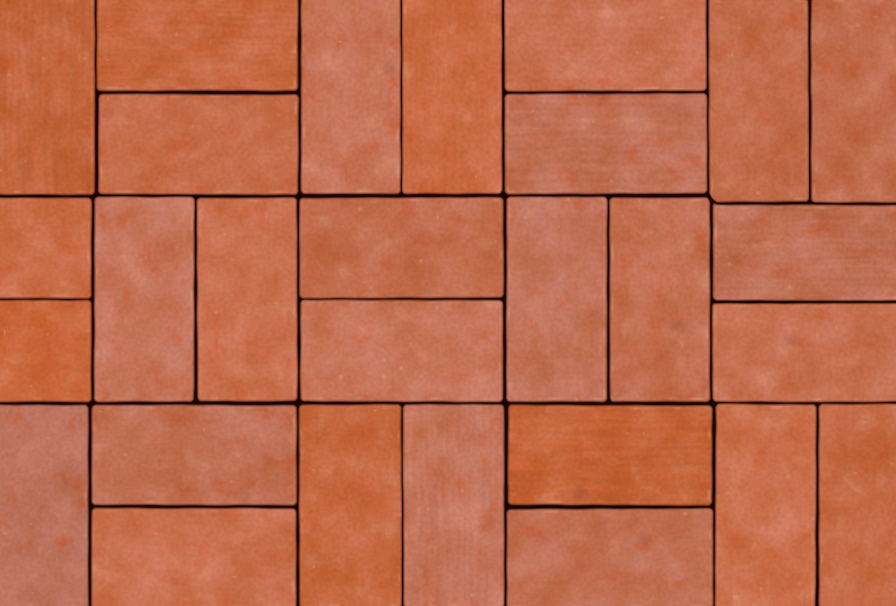
A Shadertoy shader for this pattern:

```glsl
vec2 hash22(vec2 p) {
    vec3 h = fract(p.xyx * vec3(0.1031, 0.103, 0.0973));
    h += dot(h, h.yzx + 33.33);
    return fract((h.xx + h.yz) * h.zy);
}

float gradientNoise(vec2 p) {
    vec2 cell = floor(p), f = fract(p);
    vec2 blend = f * f * f * (f * (f * 6.0 - 15.0) + 10.0);
    vec4 corner;
    for (int i = 0; i < 4; i++) {
        vec2 offset = vec2(i & 1, i >> 1);
        float angle = 6.2832 * hash22(cell + offset + 200.0).x;
        corner[i] = dot(vec2(cos(angle), sin(angle)), f - offset);
    }
    return mix(mix(corner.x, corner.y, blend.x), mix(corner.z, corner.w, blend.x), blend.y);
}

float fbm(vec2 p) {
    float sum = 0.0, amplitude = 1.0;
    for (int i = 0; i < 4; i++) {
        sum += amplitude * gradientNoise(p);
        p = mat2(1.6, 1.2, -1.2, 1.6) * p + 7.3;
        amplitude *= 0.55;
    }
    return sum;
}

float roundedBox(vec2 p, vec2 halfSize, float radius) {
    vec2 d = abs(p) - halfSize + radius;
    return length(max(d, 0.0)) + min(max(d.x, d.y), 0.0) - radius;
}

// Fired clay; q runs along the brick in y
vec3 clay(vec2 q, vec2 id, float warmth) {
    vec2 seed = hash22(id + 31.0);
    vec2 s = q + 9.0 * seed;
    float cloud = fbm(s * 13.0);
    float blotch = fbm(s * vec2(26.0, 19.0) + 40.0);

    float pink = clamp(warmth + 0.4 * cloud, 0.0, 1.0);
    vec3 color = mix(vec3(0.775, 0.38, 0.195), vec3(0.745, 0.46, 0.385), pink);
    color = mix(color, vec3(0.75, 0.335, 0.18), 0.5 * smoothstep(0.05, 0.85, blotch));
    color = mix(color, vec3(0.82, 0.54, 0.42), 0.4 * smoothstep(0.1, 0.85, -blotch));
    color *= 0.98 + 0.06 * seed.y + 0.07 * cloud;

    // Wire-cut striations, pale grit, sooty smudges and grain
    float wave = 0.006 * gradientNoise(s * 12.0);
    float cut = gradientNoise(vec2((s.x + wave) * 130.0, s.y * 7.0));
    color *= 1.0 + 0.06 * cut * smoothstep(0.5, 0.85, seed.x);
    float grit = smoothstep(0.46, 0.62, gradientNoise(s * 70.0));
    color = mix(color, vec3(0.86, 0.6, 0.42), 0.4 * grit);
    float soot = smoothstep(0.42, 0.75, gradientNoise(s * 19.0 + 80.0));
    color = mix(color, vec3(0.5, 0.27, 0.2), 0.3 * soot);
    return color * (1.0 + 0.06 * gradientNoise(s * 150.0));
}

void mainImage(out vec4 fragColor, in vec2 fragCoord) {
    vec2 p = fragCoord / iResolution.y;
    float pixel = 1.0 / iResolution.y;

    // Basket weave: square cells, slightly wider in the lower courses;
    // the course joint sags towards the right
    const float cellSize = 0.342;
    float sag = 0.013 * smoothstep(1.165, 1.185, p.x) * smoothstep(0.45, 0.6, p.y);
    float y = (p.y + 0.007 + sag) / cellSize;
    float row = floor(y);
    float x = (p.x - 0.148 - 0.005 * row) / (0.3435 - 0.0035 * row);
    float column = floor(x);
    vec2 local = cellSize * (vec2(x, y) - vec2(column, row) - 0.5);

    // Each cell holds a pair of bricks, alternately upright and flat
    bool upright = mod(column + row, 2.0) > 0.5;
    vec2 q = upright ? local : local.yx;
    float side = q.x < 0.0 ? -1.0 : 1.0;
    q.x -= side * 0.25 * cellSize;
    vec2 id = vec2(column * 2.0 + 0.5 * side + 20.5, row + 5.0);

    // Hand-laid shift, tilt and size
    vec2 jitter = hash22(id) - 0.5;
    vec2 sizing = hash22(id + 67.0) - 0.5;
    q -= 0.002 * jitter;
    q += 0.01 * sizing.x * vec2(-q.y, q.x);
    vec2 halfSize = vec2(0.0833, 0.1687) + 0.0022 * sizing.yx;
    float d = roundedBox(q, halfSize, 0.007);
    d += 0.0012 * gradientNoise(p * 22.0 + id);

    float warmth = hash22(id + 113.0).x * 0.8 + (upright ? 0.2 : 0.03) + 0.12 * (p.x - 0.7);
    vec3 color = clay(q, id, warmth);

    // Worn pale rim in patches, then the shaded arris
    float rim = smoothstep(-0.009, -0.005, d) * smoothstep(-0.001, -0.004, d);
    float wear = smoothstep(0.1, 0.5, gradientNoise(p * 30.0 + 3.0 * id));
    color = mix(color, vec3(0.87, 0.62, 0.49), 0.4 * rim * wear);
    color *= 1.0 - 0.32 * smoothstep(-0.004, 0.0005, d);

    // Open joint: brown where tight, black where it gapes
    float softness = max(0.0014, 0.7 * pixel);
    float joint = smoothstep(-softness, softness, d);
    vec3 depth = mix(vec3(0.3, 0.11, 0.06), vec3(0.09, 0.015, 0.01), smoothstep(0.0, 0.0024, d));
    fragColor = vec4(mix(color, depth, joint), 1.0);
}
```
